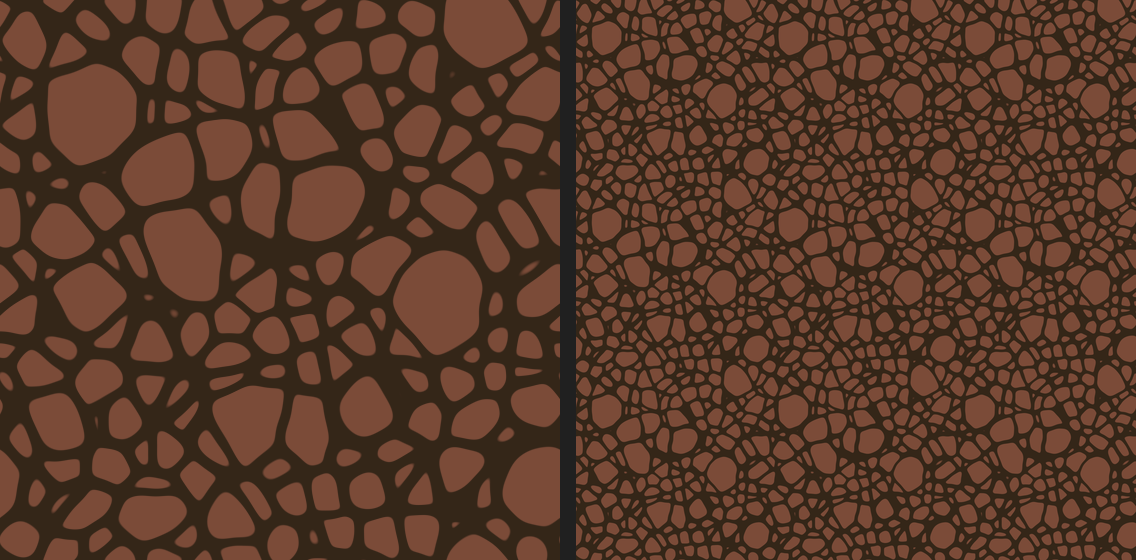
Left, the tile; right, the same tile 3 across and 3 down.
This pattern is drawn by a WebGL 1 fragment shader. Its source:

```glsl
precision highp float;
uniform vec2 u_resolution;

const float TAU = 6.2831853;
const float GRID = 14.0; // sites per side, whole so the pattern wraps

vec3 hash3(vec2 c) {
  vec3 q = fract((c.xyx + 7.0) * vec3(0.1031, 0.1030, 0.0973));
  q += dot(q, q.yxz + 33.33);
  return fract((q.xxy + q.yzz) * q.zyx);
}

// Stone site: centre in canvas units (xy) and radius (z)
vec3 stoneSite(vec2 cell) {
  vec3 h = hash3(mod(cell, GRID));
  float radius = 0.04 * h.z + 0.055 * pow(h.z, 12.0);
  return vec3((cell + h.xy) / GRID, radius);
}

// Squared distance less squared radius: large stones claim more room
float power(vec2 p, vec3 site) {
  vec2 d = p - site.xy;
  return dot(d, d) - site.z * site.z;
}

// Periodic bending: broad stretching plus a slight hand-cut wobble
vec2 bend(vec2 p) {
  vec2 broad = sin(TAU * (p.yx * vec2(3.0, 2.0) + p * vec2(1.0, -2.0)) + vec2(0.7, 2.1));
  vec2 wobble = sin(TAU * (p.yx * vec2(13.0, 15.0) + p * vec2(6.0, -5.0)) + vec2(1.9, 4.0));
  return p + 0.011 * broad + 0.0014 * wobble;
}

// Distance inside the rounded stone at p, negative in the mortar
float stoneDistance(vec2 p) {
  vec2 base = floor(p * GRID);
  vec2 ownCell = base;
  vec3 own = vec3(0.0);
  float least = 10.0;

  // Find the stone that owns this point
  for (int y = -3; y <= 3; y++) {
    for (int x = -3; x <= 3; x++) {
      vec2 cell = base + vec2(float(x), float(y));
      vec3 site = stoneSite(cell);
      float value = power(p, site);
      if (value < least) {
        least = value;
        own = site;
        ownCell = cell;
      }
    }
  }

  // Smooth minimum of the distances to its borders rounds the corners
  vec3 traits = hash3(mod(ownCell, GRID) + 40.0);
  float rounding = mix(0.003, 0.008, traits.x);
  float sum = 0.0;
  for (int y = -3; y <= 3; y++) {
    for (int x = -3; x <= 3; x++) {
      vec3 site = stoneSite(base + vec2(float(x), float(y)));
      float gap = distance(site.xy, own.xy);
      if (gap > 0.0001) {
        float border = (power(p, site) - least) / (2.0 * gap);
        sum += exp(-border / rounding);
      }
    }
  }
  float mortar = mix(0.0055, 0.0125, traits.y);
  return -rounding * log(max(sum, 1e-30)) - mortar;
}

void main() {
  vec2 uv = gl_FragCoord.xy / u_resolution;
  float edge = max(0.0014, 0.75 / min(u_resolution.x, u_resolution.y));
  float stone = smoothstep(-edge, edge, stoneDistance(bend(uv)));

  vec3 mortarColor = vec3(0.205, 0.148, 0.095);
  vec3 stoneColor = vec3(0.482, 0.294, 0.22);
  gl_FragColor = vec4(mix(mortarColor, stoneColor, stone), 1.0);
}
```
